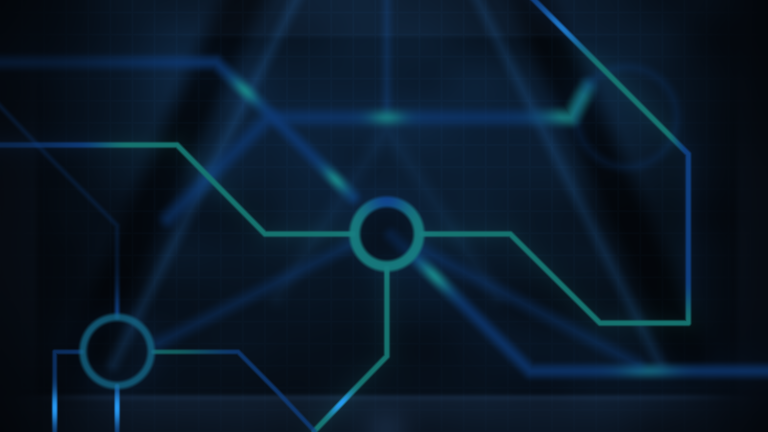
A Shadertoy shader for this background:

```glsl
// Dark circuit backdrop: crisp traces and ring nodes float over blurred traces,
// faint perspective beams and a fine grid. Everything is built from segment
// and ring distances on a canvas 9 units high (16 wide at 16:9).

const vec3 NIGHT = vec3(0.010, 0.020, 0.036);
const vec3 HAZE  = vec3(0.030, 0.085, 0.140);
const vec3 STEEL = vec3(0.075, 0.120, 0.180);
const vec3 BLUE  = vec3(0.055, 0.250, 0.520);
const vec3 TEAL  = vec3(0.085, 0.470, 0.450);
const vec3 SPARK = vec3(0.150, 0.600, 0.950);

float hash(vec2 cell) {
    vec3 q = fract(vec3(cell.xyx) * 0.1031);
    q += dot(q, q.yzx + 33.33);
    return fract((q.x + q.y) * q.z);
}

float noise(vec2 p) {
    vec2 i = floor(p), f = fract(p);
    f = f * f * (3.0 - 2.0 * f);
    return mix(mix(hash(i), hash(i + vec2(1, 0)), f.x),
               mix(hash(i + vec2(0, 1)), hash(i + vec2(1, 1)), f.x), f.y);
}

float segment(vec2 p, vec2 a, vec2 b) {
    vec2 d = b - a;
    return length(p - a - d * clamp(dot(p - a, d) / dot(d, d), 0.0, 1.0));
}

float path(vec2 p, vec2 a, vec2 b, vec2 c, vec2 d) {
    return min(segment(p, a, b), min(segment(p, b, c), segment(p, c, d)));
}

float ring(vec2 p, vec2 center, float radius) {
    return abs(length(p - center) - radius);
}

float spot(vec2 p, vec2 center, float radius) {
    vec2 d = (p - center) / radius;
    return exp(-dot(d, d));
}

float stroke(float dist, float halfWidth, float blur) {
    return 1.0 - smoothstep(halfWidth - blur, halfWidth + blur, dist);
}

// Dim room: central haze, slanted beams, dark pillars, floor and grid
vec3 backdrop(vec2 p) {
    vec2 m = vec2(abs(p.x - 8.06), p.y);
    float room = smoothstep(8.6, 4.5, m.x) * (0.55 + 0.45 * smoothstep(0.0, 5.0, p.y));
    vec3 col = NIGHT + HAZE * room * (0.42 + 0.45 * noise(p * vec2(0.8, 1.1)));
    col += HAZE * 0.55 * spot(p, vec2(8.06, 6.6), 2.8);
    col += HAZE * 0.5 * (spot(p, vec2(3.9, 6.9), 1.4) + spot(p, vec2(12.9, 6.7), 1.5));

    float pillar = segment(m, vec2(2.9, 9.2), vec2(6.3, 1.6));
    col = mix(col, NIGHT * 0.65, 0.8 * stroke(pillar, 0.42, 0.3));
    float beam = segment(m, vec2(1.8, 9.2), vec2(5.7, 1.4));
    col += HAZE * 0.85 * stroke(beam, 0.1, 0.16);
    float brace = segment(m, vec2(0.0, 6.3), vec2(2.3, 2.8));
    col += HAZE * 0.45 * stroke(brace, 0.1, 0.25);
    float shaft = segment(p, vec2(8.06, 9.2), vec2(8.06, 6.6));
    col += BLUE * 0.3 * stroke(shaft, 0.06, 0.16);

    vec2 g = abs(fract(p / 0.46) - 0.5);
    float grid = max(smoothstep(0.42, 0.5, g.x), smoothstep(0.42, 0.5, g.y));
    col += HAZE * 0.16 * grid * room;

    float floorBand = smoothstep(0.68, 0.82, p.y);
    col += STEEL * (1.0 - floorBand) * smoothstep(8.4, 4.0, m.x) * (0.25 + 0.35 * p.y);
    col += STEEL * 0.3 * stroke(abs(p.y - 0.73), 0.05, 0.08) * smoothstep(7.6, 6.0, m.x);
    col += STEEL * 0.5 * spot(p, vec2(8.06, 0.0), 0.45);
    col += STEEL * 0.22 * smoothstep(8.15, 8.3, p.y) * smoothstep(6.0, 2.0, m.x);
    col += STEEL * 0.16 * smoothstep(7.2, 7.4, m.x) * spot(p, vec2(p.x, 4.0), 3.0);
    return col;
}

// Out-of-focus traces with teal hot spots
vec3 blurredTraces(vec3 col, vec2 p) {
    float upper = path(p, vec2(-1, 7.7), vec2(4.5, 7.7), vec2(5.6, 6.65), vec2(7.35, 4.9));
    float lower = path(p, vec2(8.15, 4.1), vec2(9.0, 3.3), vec2(11.05, 1.27), vec2(17, 1.27));
    float bar = path(p, vec2(3.5, 4.45), vec2(5.6, 6.55), vec2(11.9, 6.55), vec2(12.25, 7.2));
    float wings = min(segment(p, vec2(3.3, 1.85), vec2(7.3, 3.9)),
                      segment(p, vec2(8.8, 3.8), vec2(13.3, 1.4)));
    float hot = spot(p, vec2(5.1, 7.1), 0.35) + spot(p, vec2(7.0, 5.25), 0.35)
              + spot(p, vec2(9.06, 3.25), 0.45) + 0.6 * spot(p, vec2(13.5, 1.3), 0.6)
              + spot(p, vec2(8.06, 6.56), 0.4) + 1.3 * spot(p, vec2(11.95, 6.75), 0.65);
    vec3 tint = mix(BLUE * 0.82, TEAL, clamp(hot, 0.0, 1.0));
    float fade = 0.3 + 0.4 * smoothstep(1.0, 4.5, p.x) + 0.3 * clamp(hot, 0.0, 1.0);
    col = mix(col, tint, fade * stroke(min(upper, lower), 0.12, 0.13));
    col = mix(col, tint, fade * 0.85 * stroke(bar, 0.14, 0.16));
    col = mix(col, BLUE, 0.38 * stroke(wings, 0.1, 0.18));
    col = mix(col, BLUE, 0.22 * stroke(ring(p, vec2(13.06, 6.56), 1.04), 0.07, 0.14));
    float glow = exp(-1.8 * min(min(upper, lower), bar));
    return col + BLUE * 0.13 * glow * fade;
}

// Focused traces and ring nodes, tinted from blue to teal along their run
vec3 sharpTraces(vec3 col, vec2 p, float px) {
    vec2 hub = vec2(8.06, 4.125), node = vec2(2.44, 1.68), meet = vec2(6.55, 0.02);
    float left = path(p, vec2(-1, 5.98), vec2(3.69, 5.98), vec2(5.52, 4.125), vec2(7.35, 4.125));
    float right = path(p, vec2(8.8, 4.125), vec2(10.63, 4.125), vec2(12.5, 2.27), vec2(14.34, 2.27));
    right = min(right, path(p, vec2(14.34, 2.27), vec2(14.34, 5.79), vec2(12.7, 7.43), vec2(10.9, 9.23)));
    float stem = path(p, vec2(8.06, 3.4), vec2(8.06, 1.58), vec2(7.3, 0.8), meet);
    float tail = path(p, vec2(3.2, 1.67), vec2(4.96, 1.67), vec2(5.8, 0.82), meet);
    float feet = min(path(p, vec2(1.7, 1.67), vec2(1.14, 1.67), vec2(1.14, 0.8), vec2(1.14, -1)),
                     segment(p, vec2(2.44, 0.95), vec2(2.44, -1)));
    float riser = path(p, vec2(2.44, 2.4), vec2(2.44, 4.3), vec2(1.0, 5.75), vec2(-0.2, 7.0));

    float cool = max(smoothstep(2.7, 1.6, p.x), smoothstep(7.6, 8.5, p.y));
    cool = max(cool, smoothstep(13.9, 14.3, p.x) * smoothstep(2.2, 3.2, p.y));
    cool = max(cool, spot(p, hub + vec2(0.0, 0.75), 0.45));
    vec3 tint = mix(TEAL, BLUE, cool);
    float edge = px + 0.012;
    float main = min(left, min(right, stem));
    col += tint * 0.12 * exp(-5.0 * main);
    col = mix(col, tint, (0.45 + 0.5 * smoothstep(0.0, 2.6, p.x)) * stroke(main, 0.055, edge));
    vec3 tailTint = mix(TEAL, BLUE, smoothstep(3.5, 5.0, p.x));
    col = mix(col, tailTint, 0.75 * stroke(tail, 0.045, edge));
    col = mix(col, BLUE, 0.65 * stroke(feet, 0.045, edge));
    col = mix(col, BLUE, (0.25 + 0.6 * spot(p, vec2(2.44, 2.4), 0.6)) * stroke(riser, 0.045, edge + 0.02));

    col = mix(col, NIGHT, 0.45 * stroke(length(p - hub), 0.62, 0.1));
    col = mix(col, tint, 0.92 * stroke(ring(p, hub, 0.67), 0.11, edge + 0.02));
    vec3 nodeTint = mix(BLUE, TEAL, 0.6);
    col = mix(col, nodeTint, 0.75 * stroke(ring(p, node, 0.71), 0.075, edge + 0.02));
    col += BLUE * 0.12 * exp(-4.0 * min(ring(p, hub, 0.67), ring(p, node, 0.71)));

    float spark = spot(p, vec2(7.1, 0.6), 0.3) + spot(p, vec2(1.14, 0.5), 0.35)
                + spot(p, vec2(2.44, 0.5), 0.35) + 0.6 * spot(p, vec2(11.7, 8.4), 0.5);
    float lit = stroke(min(min(main, feet), tail), 0.05, edge);
    return mix(col, SPARK, clamp(spark, 0.0, 1.0) * lit);
}

void mainImage(out vec4 fragColor, in vec2 fragCoord) {
    float px = 9.0 / iResolution.y;
    vec2 p = fragCoord * px;
    p.x += 8.0 - 0.5 * iResolution.x * px;
    vec3 col = sharpTraces(blurredTraces(backdrop(p), p), p, px);
    fragColor = vec4(col, 1.0);
}
```
